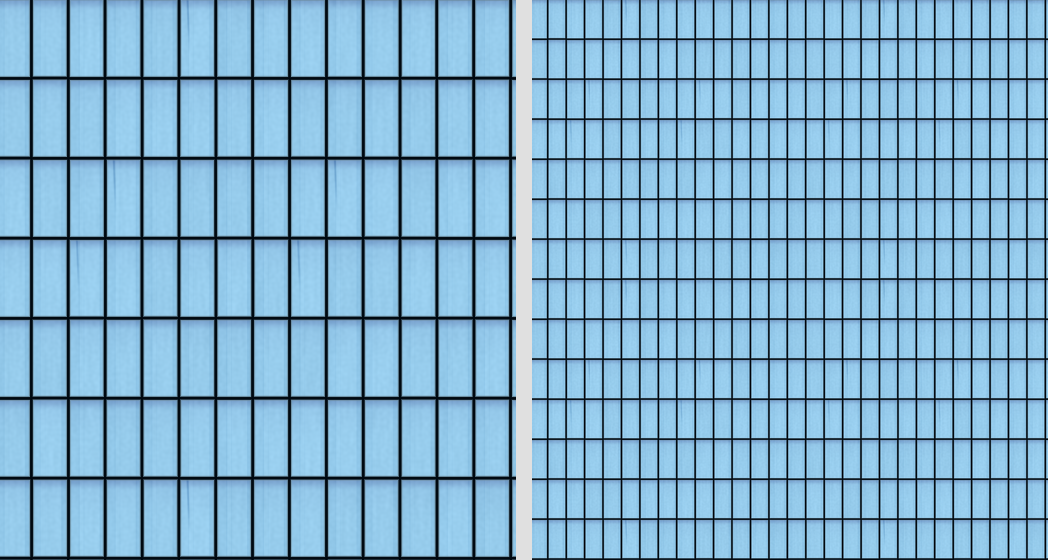
Left: one tile. Right: repeated 2 by 2.
Reproduce this pattern procedurally as a Shadertoy shader.

```glsl
// Glazed curtain wall: 14 x 7 tall pale blue panes between thin dark mullions.
// Each pane has a soft shadow under its top bar, faint vertical reflections
// and wrapped gradient-noise grain; hashes vary panes and nudge the bars.

float hash(vec2 p) {
    vec3 q = fract(p.xyx * vec3(0.1031, 0.1030, 0.0973));
    q += dot(q, q.yzx + 33.33);
    return fract((q.x + q.y) * q.z);
}

vec2 gradientAt(vec2 cell, vec2 period) {
    float angle = 6.2832 * hash(mod(cell, period) + 7.0);
    return vec2(cos(angle), sin(angle));
}

// Gradient noise that repeats after a whole number of cells.
float wrappedNoise(vec2 uv, vec2 period) {
    vec2 p = uv * period, i = floor(p), f = fract(p);
    vec2 u = f * f * f * (f * (f * 6.0 - 15.0) + 10.0);
    vec2 e = vec2(1.0, 0.0);
    float a = dot(gradientAt(i, period), f);
    float b = dot(gradientAt(i + e.xy, period), f - e.xy);
    float c = dot(gradientAt(i + e.yx, period), f - e.yx);
    float d = dot(gradientAt(i + e.xx, period), f - e.xx);
    return mix(mix(a, b, u.x), mix(c, d, u.x), u.y);
}

// Soft stripe of half width w around zero.
float stripe(float x, float w) {
    return 1.0 - smoothstep(0.0, w, abs(x));
}

vec3 paneColor(vec2 p, vec2 id, vec2 uv) {
    float columnSeed = hash(vec2(id.x, 31.0));
    float paneSeed = hash(id + 53.0);
    vec3 color = vec3(0.595, 0.805, 0.930) + 0.018 * (paneSeed - 0.5);

    // Shadow below the top bar: a dense lip and a long fade.
    float lip = smoothstep(0.84, 0.99, p.y);
    float fade = smoothstep(0.45, 1.0, p.y);
    color = mix(color, vec3(0.46, 0.61, 0.79), 0.72 * lip + 0.14 * fade);

    // Reflected strips along the sides, bounded by thin streaks.
    float leftEdge = 0.27 + 0.06 * (columnSeed - 0.5);
    float rightEdge = 0.84 + 0.05 * (columnSeed - 0.5);
    float sides = smoothstep(rightEdge - 0.02, rightEdge + 0.03, p.x)
                + 0.5 * (1.0 - smoothstep(leftEdge - 0.03, leftEdge + 0.02, p.x));
    float streaks = stripe(p.x - leftEdge, 0.035) + stripe(p.x - rightEdge, 0.035)
                  + 0.5 * stripe(p.x - leftEdge - 0.13, 0.03);
    color -= vec3(0.040, 0.034, 0.025) * sides;
    color -= vec3(0.036, 0.030, 0.022) * streaks * (0.5 + 0.5 * columnSeed);

    // A slanted stain on a few panes.
    float stain = stripe(p.x - 0.23 - 0.08 * (1.0 - p.y), 0.05)
                * smoothstep(0.25, 0.8, p.y) * step(0.94, paneSeed);
    color -= vec3(0.12, 0.11, 0.08) * stain;

    // Fine grain and drawn-out vertical unevenness.
    color += 0.022 * wrappedNoise(uv, vec2(118.0, 128.0));
    color += 0.020 * wrappedNoise(uv, vec2(112.0, 14.0));
    return color;
}

void mainImage(out vec4 fragColor, in vec2 fragCoord) {
    vec2 uv = fragCoord / iResolution.xy;
    vec2 grid = vec2(14.0, 7.0);
    vec2 g = uv * grid - vec2(0.855, 0.022);
    vec2 id = mod(floor(g), grid);
    vec2 bar = mod(round(g), grid);

    // Distance to the nearest bars, in canvas heights.
    vec2 nudge = vec2(hash(vec2(bar.x, id.y) + 11.0), hash(vec2(id.x, bar.y) + 83.0)) - 0.5;
    vec2 cellSize = vec2(iResolution.x / iResolution.y, 1.0) / grid;
    vec2 d = abs((g - round(g)) * cellSize + 0.0007 * nudge);
    float nearest = min(d.x, d.y);

    // Grey rim beside each bar, then the dark bar itself.
    float soft = max(0.0012, 0.75 / iResolution.y);
    vec3 color = paneColor(fract(g), id, uv);
    float rim = 1.0 - smoothstep(0.0026, 0.0060, nearest);
    color = mix(color, vec3(0.43, 0.55, 0.61), 0.75 * rim);
    float barMask = 1.0 - smoothstep(0.0026 - soft, 0.0026 + soft, nearest);
    color = mix(color, vec3(0.0, 0.035, 0.065), barMask);

    fragColor = vec4(clamp(color, 0.0, 1.0), 1.0);
}
```
